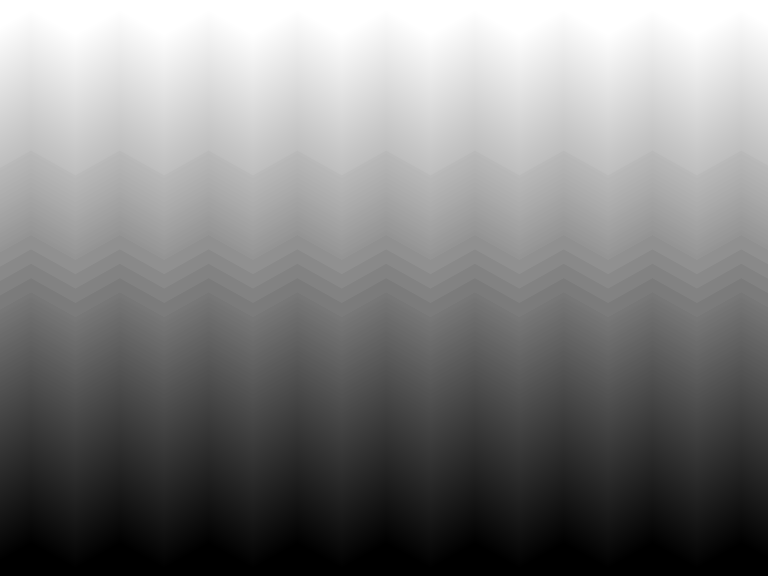
Give the GLSL for this background, as a Shadertoy shader.

```glsl
const float ZIGZAG_PERIOD = 0.1156;
const float ZIGZAG_PEAK = 0.0404;
const float ZIGZAG_HEIGHT = 0.0215;
const float BAND_STEP = 0.025;
const float BAND_BOTTOM = 0.4705;
const float BAND_TOP = 0.5705;
const float CREASE_LEVEL = 0.717;

// Triangle wave from -1 to 1, highest at the given peak.
float zigzag(float x, float period, float peak) {
    float phase = fract((x - peak) / period);
    return abs(4.0 * phase - 2.0) - 1.0;
}

// Staircase with soft risers, aligned to the given edge.
float terrace(float level, float edge, float stepSize, float blur) {
    float q = (level - edge) / stepSize + 0.5;
    float halfWidth = min(0.5, blur / stepSize);
    float riser = smoothstep(0.5 - halfWidth, 0.5 + halfWidth, fract(q));
    return edge + (floor(q) + riser - 0.5) * stepSize;
}

// Soft-edged mask for a range of levels.
float within(float level, float low, float high, float blur) {
    return smoothstep(low - blur, low + blur, level)
         * (1.0 - smoothstep(high - blur, high + blur, level));
}

// Small tonal jump that fades away on both sides of an edge.
float crease(float level, float edge, float reach, float blur) {
    float d = level - edge;
    return clamp(d / blur, -1.0, 1.0) * exp(-abs(d) / reach);
}

void mainImage(out vec4 fragColor, in vec2 fragCoord) {
    vec2 uv = fragCoord / iResolution.xy;
    float blur = 0.6 / iResolution.y;

    // Folded height field
    float level = uv.y - ZIGZAG_HEIGHT * zigzag(uv.x, ZIGZAG_PERIOD, ZIGZAG_PEAK);

    // Fine steps around broad central bands
    float fine = terrace(level, BAND_TOP, BAND_STEP / 3.0, blur);
    float broad = terrace(level, BAND_TOP, BAND_STEP, blur);
    float fineAmount = 0.75 * smoothstep(0.24, 0.38, level)
                     * (1.0 - smoothstep(CREASE_LEVEL - blur, CREASE_LEVEL + blur, level));
    float bands = mix(level, fine, fineAmount);
    bands = mix(bands, broad, within(level, BAND_BOTTOM, BAND_TOP, blur));

    // Black to white ramp with one visible crease
    float tone = (bands - 0.035) / 0.927;
    tone += 0.009 * crease(level, CREASE_LEVEL, 0.035, blur);

    fragColor = vec4(vec3(clamp(tone, 0.0, 1.0)), 1.0);
}
```
